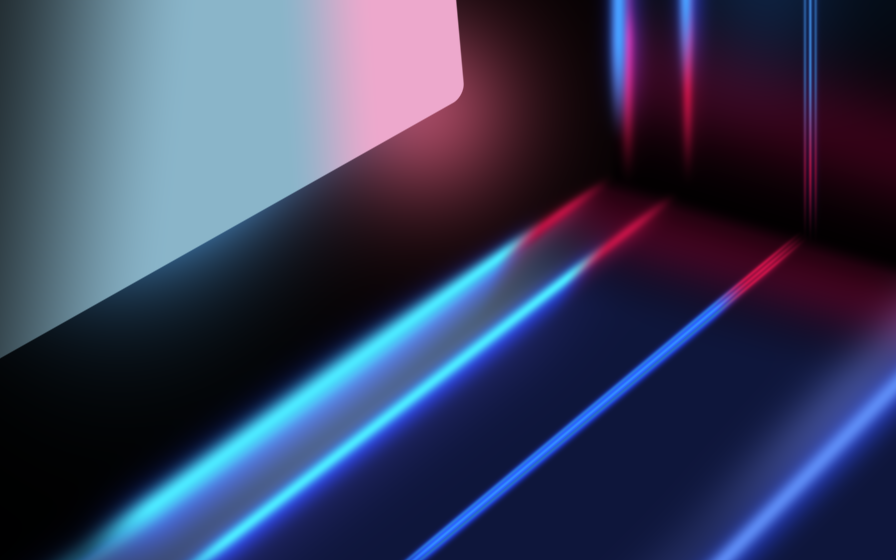
This background is drawn by a WebGL 1 fragment shader. Its source:

```glsl
precision highp float;
uniform vec2 u_resolution;

// Canvas space: x 0..1.6, y 0..1
const float ASPECT = 1.6;
const vec2 PANEL_LEFT = vec2(0.0, 0.36);
const vec2 PANEL_TOP = vec2(0.8146, 1.0);
const float PANEL_RADIUS = 0.022;
const vec2 CORNER = vec2(1.083, 0.677);
const float SEAM_SLOPE = 0.30;
const float RED_END = 0.18;

const vec3 STEEL = vec3(0.54, 0.71, 0.79);
const vec3 PINK = vec3(0.93, 0.66, 0.80);
const vec3 NAVY = vec3(0.055, 0.085, 0.23);
const vec3 MAROON = vec3(0.23, 0.01, 0.10);
const vec3 SLATE = vec3(0.29, 0.36, 0.41);
const vec3 CYAN = vec3(0.30, 0.91, 1.0);
const vec3 AZURE = vec3(0.28, 0.62, 1.0);
const vec3 BLUE = vec3(0.10, 0.20, 0.85);
const vec3 RED = vec3(0.86, 0.08, 0.30);

float bell(float x, float width) {
  return exp(-x * x / (width * width));
}

// x: distance across the line, positive to its lower right; y: 0..1 along it
vec2 lineSpace(vec2 p, vec2 a, vec2 b) {
  vec2 dir = normalize(b - a);
  return vec2(dot(p - a, vec2(-dir.y, dir.x)), dot(p - a, dir) / length(b - a));
}

vec3 beam(vec3 col, float d, float width, vec3 core, vec3 halo, float gain) {
  col += halo * bell(d - 0.6 * width, 2.2 * width) * gain;
  return mix(col, core, bell(d, width) * gain);
}

// Beam on the floor, red near the corner and bright further out
vec3 floorBeam(vec3 col, vec2 q, float width, vec3 core) {
  float lit = smoothstep(RED_END - 0.05, RED_END + 0.05, q.y + q.x * -1.5);
  float gain = smoothstep(-0.02, 0.1, q.y) * (1.0 - 0.7 * smoothstep(0.94, 1.1, q.y));
  return beam(col, q.x, width, mix(RED, core, lit),
              mix(RED * 0.25, BLUE * 0.6, lit), gain * mix(0.75, 1.0, lit));
}

// Upright beam on the wall, blue above and red below
vec3 wallBeam(vec3 col, vec2 p, float x, float width, float redShift, float blueEnd) {
  float blue = smoothstep(blueEnd - 0.08, blueEnd + 0.12, p.y);
  float red = smoothstep(0.66, 0.88, p.y) * (1.0 - 0.6 * smoothstep(0.92, 1.0, p.y));
  col = beam(col, p.x - x - redShift, width * 0.8, RED, RED * 0.15, red * 0.85);
  return beam(col, p.x - x, width, AZURE, BLUE * 0.5, blue);
}

// Dark surround with light spilling from the panel
vec3 surround(vec2 p, float edge) {
  vec2 r = p - vec2(0.76, 0.80);
  float spill = exp(-max(edge, 0.0) / 0.085);
  vec3 col = vec3(0.18, 0.35, 0.50) * spill * bell(p.x - 0.38, 0.24);
  col += vec3(0.48, 0.22, 0.29) * exp(-dot(r, r) / 0.026);
  return col + vec3(0.13, 0.035, 0.055) * exp(-dot(r, r) / 0.08);
}

vec3 panelColor(vec2 p) {
  vec3 col = STEEL * mix(0.22, 1.0, smoothstep(-0.06, 0.36, p.x + 0.12 * (1.0 - p.y)));
  return mix(col, PINK, smoothstep(0.49, 0.67, p.x - 0.06 * (1.0 - p.y)));
}

void main() {
  vec2 p = gl_FragCoord.xy / u_resolution * vec2(ASPECT, 1.0);
  float pixel = 1.0 / u_resolution.y;

  // Panel with a rounded lower right corner
  vec2 edges = vec2(dot(p - PANEL_LEFT, normalize(vec2(0.564, -1.0))),
                    dot(p - PANEL_TOP, normalize(vec2(1.0, 0.09)))) + PANEL_RADIUS;
  float edge = length(max(edges, 0.0)) + min(max(edges.x, edges.y), 0.0) - PANEL_RADIUS;
  vec3 col = mix(panelColor(p), surround(p, edge), smoothstep(-pixel, pixel, edge));

  // Floor beams
  vec2 q1 = lineSpace(p, CORNER, vec2(0.229, 0.0625));
  vec2 q2 = lineSpace(p, vec2(1.198, 0.646), vec2(0.365, 0.004));
  vec2 q3 = lineSpace(p, vec2(1.427, 0.573), vec2(0.744, 0.004));
  vec2 q4 = lineSpace(p, vec2(1.6, 0.3125), vec2(1.296, 0.004));

  // Floor and wall meet at the seam
  float depth = CORNER.y - SEAM_SLOPE * (p.x - CORNER.x) - p.y;
  float onFloor = smoothstep(-0.02, 0.02, depth);
  vec3 ground = NAVY * smoothstep(0.03, 0.25, depth) + MAROON * bell(depth - 0.07, 0.075);
  ground += vec3(0.07, 0.06, 0.16) * bell(q2.x, 0.09) * smoothstep(0.1, 0.4, q2.y);
  float strip = smoothstep(-0.005, 0.02, q1.x) * (1.0 - smoothstep(-0.03, 0.01, q2.x));
  ground = mix(ground, SLATE, strip * smoothstep(0.0, 0.35, q1.y) * (1.0 - 0.4 * smoothstep(0.6, 1.1, q1.y)));
  ground += vec3(0.17, 0.19, 0.30) * bell(q4.x + 0.045, 0.06) * (1.0 - 0.6 * smoothstep(0.2, 1.1, q4.y));
  vec3 wall = MAROON * 0.85 * bell(depth + 0.21, 0.11);
  wall += vec3(0.05, 0.13, 0.25) * smoothstep(0.72, 1.05, p.y) * (0.35 + 0.65 * bell(p.x - 1.37, 0.13));
  float inside = mix(smoothstep(1.085, 1.105, p.x), smoothstep(-0.01, 0.01, q1.x), onFloor);
  col = mix(col, mix(wall, ground, onFloor), inside);

  // Broad beams
  col = floorBeam(col, q1, mix(0.009, 0.025, smoothstep(0.0, 0.6, q1.y)), CYAN);
  col = floorBeam(col, q2, mix(0.009, 0.013, smoothstep(0.0, 0.5, q2.y)), CYAN);
  col = beam(col, q4.x, 0.017, vec3(0.38, 0.57, 0.98), BLUE * 0.45, 0.9);
  col = wallBeam(col, p, 1.105, 0.014, 0.016, 0.82);
  col = wallBeam(col, p, 1.225, 0.012, 0.003, 0.90);

  // Fine triple beam, on the floor and up the wall
  float rise = smoothstep(0.56, 0.72, p.y);
  for (int i = -1; i <= 1; i++) {
    float offset = float(i) * 0.0095;
    float strength = i == 0 ? 0.9 : 0.55;
    col = floorBeam(col, vec2(q3.x - offset * 0.75, q3.y), 0.0032, AZURE * vec3(0.7, 0.9, 1.0) * (0.5 + 0.5 * strength));
    vec3 tint = mix(RED * 0.8, AZURE * 0.85, smoothstep(0.68, 0.88, p.y));
    col = beam(col, p.x - 1.447 - offset, 0.0028, tint, BLUE * 0.15, rise * strength);
  }

  gl_FragColor = vec4(clamp(col, 0.0, 1.0), 1.0);
}
```
